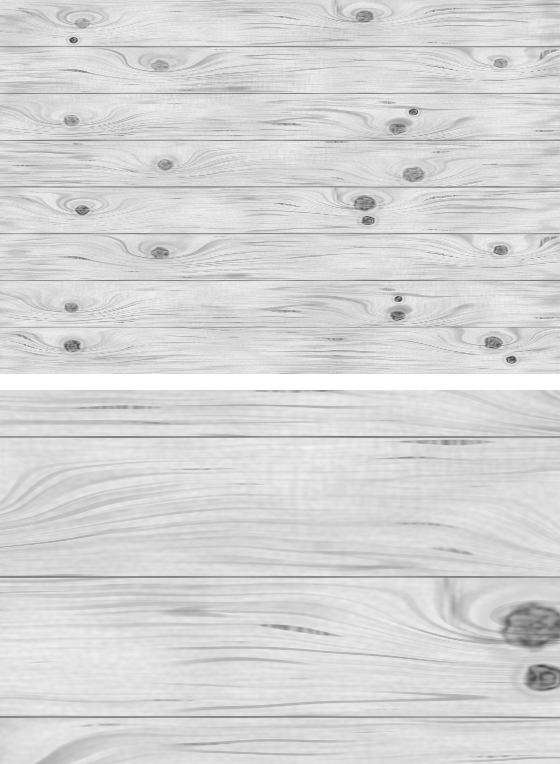
Top, the full canvas; bottom, a detail of the centre.
A WebGL 1 fragment shader for this texture:

```glsl
precision highp float;
uniform vec2 u_resolution;

const float PLANKS = 8.0;
const float SPAN = 12.0;          // canvas width in plank heights
const float DISTINCT_BOARDS = 4.0;
const float SEAM_WIDTH = 0.004;
const float RING_COUNT = 7.5;
const float RING_BULGE = 0.48;
const float FIBRE_COUNT = 32.0;
const float KNOT_MIN = 0.10;
const float KNOT_MAX = 0.18;
const vec3 PAINT = vec3(0.905);
const vec3 WASH = vec3(0.79);
const vec3 GRAIN = vec3(0.52);
const vec3 CHECK = vec3(0.36);
const vec3 KNOT = vec3(0.22);
const vec3 SEAM = vec3(0.46);

float hash(vec2 p) {
  p = fract(p * vec2(0.1031, 0.1137));
  p += dot(p, p.yx + 33.33);
  return fract((p.x + p.y) * p.x * 17.31);
}

float corner(vec2 cell, vec2 offset) {
  float angle = 6.28318 * hash(cell);
  return dot(vec2(cos(angle), sin(angle)), offset);
}

float gradientNoise(vec2 p) {
  vec2 i = floor(p), f = fract(p);
  vec2 u = f * f * f * (f * (f * 6.0 - 15.0) + 10.0);
  vec2 e = vec2(1.0, 0.0);
  float low = mix(corner(i, f), corner(i + e, f - e), u.x);
  float high = mix(corner(i + e.yx, f - e.yx), corner(i + 1.0, f - 1.0), u.x);
  return mix(low, high, u.y);
}

// Two main knots per board, left then right
vec2 knotCenter(float board, float side) {
  vec2 left = vec2(0.21 + 0.085 * sin(3.4 * board - 2.3), 0.5 + 0.1 * sin(board * 2.0));
  vec2 right = vec2(0.77 + 0.13 * sin(2.4 * board - 1.17), 0.45 + 0.28 * cos(1.6 * board - 0.8));
  return mix(left, right, side) * vec2(SPAN, 1.0);
}

// Darkness of one knot: mottled core and faint rim
float knotInk(vec2 offset, float radius, float rough) {
  float d = length(offset / vec2(1.45, 1.0)) / radius + 0.2 * rough;
  float body = 1.0 - smoothstep(0.75, 1.1, d);
  float rim = 0.13 * exp(-14.0 * (d - 1.4) * (d - 1.4));
  return body * (0.74 + 0.16 * sin(d * 10.0 + rough * 6.0) + 0.4 * rough) + rim;
}

void main() {
  vec2 uv = gl_FragCoord.xy / u_resolution;
  vec2 sheet = vec2(gl_FragCoord.x / u_resolution.y, uv.y) * PLANKS;
  float pixel = PLANKS / u_resolution.y;
  float row = PLANKS - 1.0 - floor(sheet.y);
  float board = row < PLANKS - 1.0 ? mod(row, DISTINCT_BOARDS) : DISTINCT_BOARDS;
  float lowerHalf = step(DISTINCT_BOARDS, row);
  vec2 q = vec2(sheet.x, fract(sheet.y));
  vec2 seed = vec2(board * 17.0 + 40.0, board * 31.0 + 60.0);

  // Knots bend the growth field and leave dark cores
  float rough = gradientNoise(q * vec2(7.0, 11.0) + seed);
  float growth = q.y + 0.12 * gradientNoise(q * vec2(0.22, 1.2) + seed)
               + 0.025 * gradientNoise(q * vec2(1.5, 5.0) + seed);
  float ink = 0.0;
  float nearKnot = 0.0;
  for (int i = 0; i < 2; i++) {
    float side = float(i);
    vec2 id = vec2(row * 7.0 + 3.0, side * 11.0 + 5.0);
    vec2 center = knotCenter(board, side);
    vec2 offset = q - center;
    vec2 reach = offset / vec2(1.05, 0.27);
    float bulge = exp(-dot(reach, reach));
    growth += RING_BULGE * bulge;
    nearKnot = max(nearKnot, bulge);
    float radius = mix(KNOT_MIN, KNOT_MAX, hash(id));
    float strength = 0.28 + 0.35 * hash(id + 19.0) + 0.25 * lowerHalf;
    ink = max(ink, strength * knotInk(offset, radius, rough));
    // Small companion knot, more common on the lower boards
    float present = step(0.8 - 0.35 * lowerHalf, hash(id + 37.0));
    vec2 shift = vec2(hash(id + 53.0) - 0.5, center.y < 0.45 ? 0.36 : -0.36);
    ink = max(ink, present * 0.9 * knotInk(offset - shift, radius * 0.6, rough));
  }

  // Growth rings, fine fibres, long cracks and short splits
  float ringPhase = fract(growth * RING_COUNT + 0.7 * gradientNoise(vec2(q.x * 0.4, growth * 3.0) + seed));
  float ring = smoothstep(0.4, 0.92, ringPhase) * (1.0 - smoothstep(0.92, 1.0, ringPhase));
  float fibre = smoothstep(0.08, 0.42, gradientNoise(vec2(q.x * 0.35, growth * FIBRE_COUNT) + seed));
  float hair = gradientNoise(vec2(q.x * 2.0, growth * 44.0) + seed + 9.0);
  float crackLevel = abs(gradientNoise(vec2(q.x * 0.3, growth * 6.0) + seed + 14.0));
  float crack = 1.0 - smoothstep(0.02, 0.05 + 2.0 * pixel, crackLevel);
  crack *= smoothstep(0.0, 0.35, gradientNoise(vec2(q.x * 0.6, growth * 5.0) + seed + 71.0));
  float split = smoothstep(0.42, 0.54, gradientNoise(vec2(q.x * 0.9, growth * 15.0) + seed + 23.0));
  float exposed = smoothstep(-0.25, 0.45, gradientNoise(q * vec2(0.35, 1.6) + seed + 5.0));
  exposed = max(exposed, 0.8 * nearKnot);

  // Uneven paint, brush scratches and worn side edges
  float wash = gradientNoise(sheet * vec2(0.5, 1.3) + 80.0) + 0.5 * gradientNoise(sheet * vec2(1.7, 5.0) + 30.0);
  float scratch = gradientNoise(q * vec2(20.0, 5.0) + seed);
  float scratched = smoothstep(0.0, 0.4, gradientNoise(sheet * vec2(0.4, 0.9) + 12.0));
  float grit = gradientNoise(sheet * vec2(17.0, 30.0));
  float edge = 1.0 - smoothstep(0.0, 0.12, min(uv.x, 1.0 - uv.x));
  float wear = edge * smoothstep(-0.1, 0.5, gradientNoise(sheet * vec2(1.4, 7.0) + 50.0));

  vec3 color = mix(PAINT, WASH, 0.6 * smoothstep(-0.6, 0.7, wash));
  color += 0.035 * grit + 0.045 * hair + 0.04 * scratch * scratched;
  color = mix(color, GRAIN, ring * exposed * (0.24 + 0.2 * rough));
  color = mix(color, GRAIN, fibre * (0.08 + 0.27 * exposed));
  color = mix(color, GRAIN, 0.45 * crack);
  color = mix(color, GRAIN, 0.3 * wear);
  color = mix(color, CHECK, 0.6 * split * (0.6 + scratch));
  color = mix(color, KNOT, clamp(ink * (0.95 + 0.5 * grit), 0.0, 1.0));

  // Seams between planks only
  float seamIndex = clamp(floor(sheet.y + 0.5), 1.0, PLANKS - 1.0);
  float seamDistance = abs(sheet.y - seamIndex + 0.006 * gradientNoise(vec2(sheet.x * 0.8, seamIndex * 5.3)));
  float seam = 1.0 - smoothstep(SEAM_WIDTH, SEAM_WIDTH + 0.8 * pixel, seamDistance);
  float seamFade = 0.75 + 0.5 * gradientNoise(vec2(sheet.x * 1.2, seamIndex * 3.7));
  seamFade *= seamIndex < 1.5 ? 0.55 : 1.0;
  color = mix(color, SEAM, seam * seamFade);
  gl_FragColor = vec4(clamp(color, 0.0, 1.0), 1.0);
}
```
